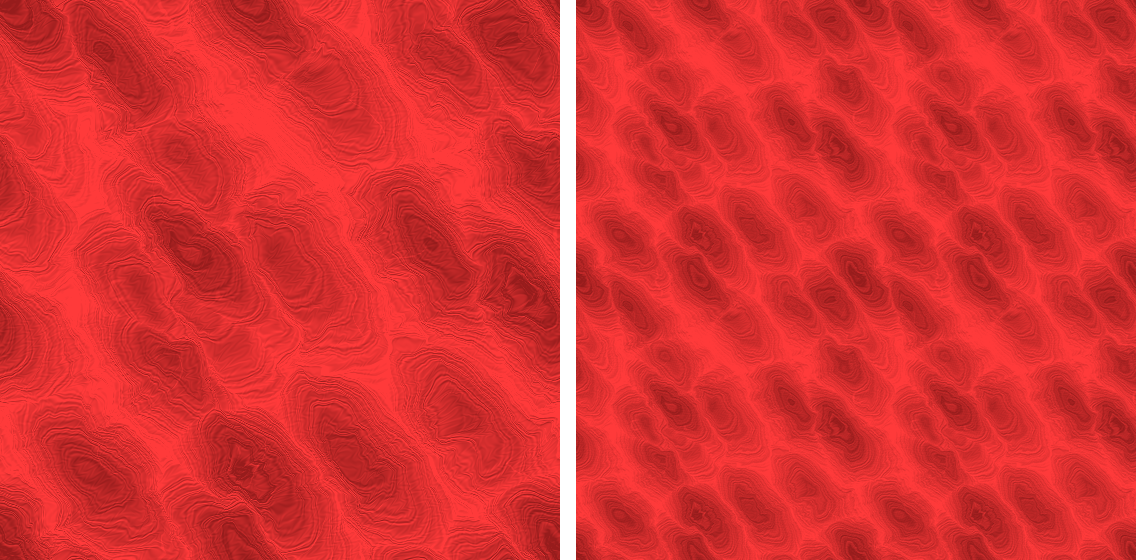
Left: one tile. Right: repeated 2 by 2.
Give the GLSL for this texture, as a WebGL 1 fragment shader.

```glsl
precision highp float;
// Red eroded terrain: slanted oval basins ringed by fine crinkled strata, with bright ridges between them.
uniform vec2 u_resolution;
const float TAU = 6.2831853;

vec2 hash2(vec2 c) {
  return fract(sin(vec2(dot(c, vec2(127.1, 311.7)), dot(c, vec2(269.5, 183.3)))) * 43758.5);
}

// Periodic sine with a whole number of waves per tile
float wave(vec2 p, vec2 count) {
  return sin(TAU * dot(p, count));
}

// Layered sine warp that wraps at the tile edges
vec2 crinkle(vec2 p) {
  float k = 2.0;
  float patchy = 0.6 + 0.4 * wave(p, vec2(2.0, 3.0)) * wave(p, vec2(3.0, -1.0));
  for (int i = 0; i < 5; i++) {
    vec2 w = TAU * k * vec2(p.x + 2.0 * p.y, 2.0 * p.x - p.y) + float(i) * vec2(1.7, 4.1);
    p += 0.025 * patchy * sin(w + 1.2 * sin(w.yx + 1.0)) / k;
    k = floor(k * 1.8 + 0.5);
  }
  return p;
}

// Cellular noise on a sheared, staggered grid: x = basin height, y = gap to the next basin
vec2 basins(vec2 p) {
  vec2 grid = vec2(4.0, 5.0);
  vec2 home = floor(vec2(p.x + p.y, p.y) * grid);
  float first = 9.0, second = 9.0;
  for (int j = -3; j <= 3; j++) {
    for (int i = -2; i <= 2; i++) {
      vec2 cell = home + vec2(float(i), float(j));
      vec2 rnd = hash2(mod(cell, grid));
      vec2 site = (cell + 0.1 + 0.8 * rnd + vec2(0.0, 0.5 * mod(cell.x, 2.0))) / grid;
      vec2 o = (vec2(site.x - site.y, site.y) - p) * 4.5;
      vec2 q = vec2(dot(o, vec2(0.65, -0.76)) * 0.67, dot(o, vec2(0.76, 0.65)) * 1.48);
      // Egg shape: steep at the upper left, drawn out to the lower right
      float h = dot(q, q) + 0.4 * q.x * length(q);
      h += 0.14 * fract(rnd.x * 7.0 + rnd.y * 13.0);
      second = min(second, max(first, h));
      first = min(first, h);
    }
  }
  return vec2(first, second - first);
}

// Layers of rock following the height, plus oblique striations
float strata(vec2 q, float h) {
  float level = sqrt(h + 0.03);
  level += 0.016 * wave(q, vec2(5.0, 3.0)) + 0.008 * wave(q, vec2(-7.0, 11.0));
  float s = sin(140.0 * level + 2.0 * sin(41.0 * level));
  s += 0.8 * sin(245.0 * level + 3.0 * sin(67.0 * level));
  s += 0.8 * sin(62.0 * level + 1.5 * sin(23.0 * level));
  float drift = 3.0 * wave(q, vec2(-29.0, 47.0)) + 2.0 * wave(q, vec2(13.0, 8.0));
  return s + 0.4 * sin(TAU * dot(q, vec2(61.0, 37.0)) + drift);
}

void main() {
  vec2 uv = gl_FragCoord.xy / u_resolution;
  vec2 lightStep = vec2(0.0004, -0.0018);
  vec2 q = crinkle(uv);
  vec2 qLit = crinkle(uv + lightStep);
  vec2 here = basins(q);
  vec2 lit = basins(qLit);

  // Broad tone, slope light and embossed layers
  float rock = strata(q, here.x);
  float emboss = strata(qLit, lit.x) - rock;
  float slope = (lit.x - here.x) / 0.0018;
  float flank = 1.0 - 0.4 * smoothstep(0.3, 0.6, here.x);
  float tone = 1.12 * (1.0 - exp(-3.4 * here.x)) - 0.09 + 0.02 * slope;
  tone += flank * (0.26 * emboss + 0.09 * rock);

  // Ridge crests and thin stray cracks
  tone += 0.24 * exp(-15.0 * here.y);
  float crack = sin(TAU * dot(q, vec2(9.0, 4.0)) + 3.0 * wave(q, vec2(-3.0, 5.0)) + 30.0 * here.x);
  float crackArea = smoothstep(0.1, 0.7, wave(q, vec2(4.0, -3.0)) + 0.5 * wave(q, vec2(7.0, 6.0)));
  tone += 0.25 * crackArea * smoothstep(0.98, 1.0, crack);

  vec3 shadowRed = vec3(0.66, 0.13, 0.13);
  vec3 crestRed = vec3(1.0, 0.228, 0.228);
  gl_FragColor = vec4(mix(shadowRed, crestRed, clamp(tone, -0.2, 1.0)), 1.0);
}
```
